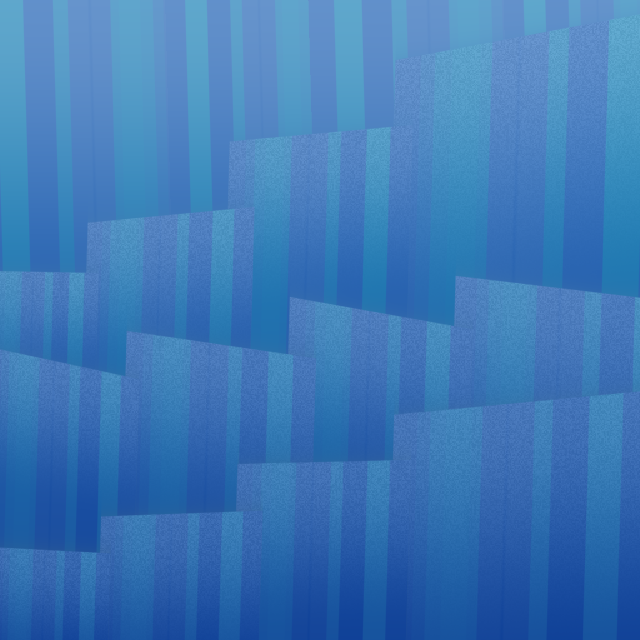
A WebGL 1 fragment shader for this background:

```glsl
precision highp float;
// Staggered rows of slanted, striped blue panels before a striped backdrop.
uniform vec2 u_resolution;

// Stripe colours: lit near a panel top, deep at its foot; each for canvas bottom and top.
const vec3 TEAL_LIT_LOW = vec3(0.20, 0.46, 0.70);
const vec3 TEAL_LIT_HIGH = vec3(0.37, 0.66, 0.80);
const vec3 TEAL_DEEP_LOW = vec3(0.09, 0.33, 0.62);
const vec3 TEAL_DEEP_HIGH = vec3(0.15, 0.58, 0.75);
const vec3 BLUE_LIT_LOW = vec3(0.21, 0.40, 0.68);
const vec3 BLUE_LIT_HIGH = vec3(0.40, 0.58, 0.80);
const vec3 BLUE_DEEP_LOW = vec3(0.08, 0.27, 0.60);
const vec3 BLUE_DEEP_HIGH = vec3(0.24, 0.50, 0.77);
const vec3 HAZE = vec3(0.31, 0.54, 0.75);

const float PANEL_LEAN = 0.028;     // sideways drift of stripes per unit of depth
const float BACK_LEAN = -0.027;
const float BACK_START = -0.047;
const float BACK_PERIOD = 0.529;    // one wide and one narrow strip set
const float BACK_SPLIT = 0.305;     // where the narrow set covers the wide one
const float BACK_WIDE = 0.332;
const float BACK_NARROW = 0.26;
const float BACK_FADE = 0.54;
const float FADE_PER_WIDTH = 0.98;  // panel fade length relative to its width
const float HAZE_SIZE = 0.015;
const float HAZE_AMOUNT = 0.3;
const float GRAIN_CELLS = 512.0;
const float GRAIN_AMOUNT = 0.055;

float hash(vec2 cell) {
  vec3 q = fract(vec3(cell.xyx) * 0.1031);
  q += dot(q, q.yzx + 33.33);
  return fract((q.x + q.y) * q.z);
}

// Soft-edged interval from a to b.
float band(float x, float a, float b, float soft) {
  return smoothstep(a - soft, a + soft, x) - smoothstep(b - soft, b + soft, x);
}

// Stripe colour at u (0..1 across), with fade 0 lit and 1 deep.
vec3 stripes(float u, float fade, float height, float soft) {
  float teal = 0.25 * band(u, 0.09, 0.14, soft)
             + 0.70 * band(u, 0.14, 0.34, soft)
             + 0.15 * band(u, 0.20, 0.30, soft)
             + 0.75 * band(u, 0.54, 0.61, soft)
             + 0.95 * band(u, 0.75, 0.88, soft);
  float shade = 0.018 * band(u, 0.61, 0.75, soft)
              + 0.012 * band(u, 0.88, 1.10, soft)
              + 0.022 * band(u, 0.432, 0.442, soft + 0.004);
  vec3 tealTone = mix(mix(TEAL_LIT_LOW, TEAL_LIT_HIGH, height),
                      mix(TEAL_DEEP_LOW, TEAL_DEEP_HIGH, height), fade);
  vec3 blueTone = mix(mix(BLUE_LIT_LOW, BLUE_LIT_HIGH, height),
                      mix(BLUE_DEEP_LOW, BLUE_DEEP_HIGH, height), fade);
  return mix(blueTone, tealTone, teal) - shade * vec3(1.0, 0.8, 0.3);
}

// Mirrored stripes in alternating wide and narrow sets.
vec3 backdrop(vec2 p, float pixel) {
  float depth = 1.0 - p.y;
  float x = mod(p.x - BACK_START + BACK_LEAN * depth, BACK_PERIOD);
  float narrow = step(BACK_SPLIT, x);
  float width = mix(BACK_WIDE, BACK_NARROW, narrow);
  float u = 1.0 - (x - BACK_SPLIT * narrow) / width;
  return stripes(u, smoothstep(0.04, BACK_FADE, depth), p.y, pixel / width);
}

// Four panels, right to left, so that each one overlaps its right neighbour.
vec3 drawRow(vec3 color, vec2 p, float pixel, float grain,
             vec4 left, vec4 right, vec4 top, vec4 slope) {
  for (int i = 3; i >= 0; i--) {
    float width = right[i] - left[i];
    float depth = top[i] + slope[i] * (p.x - left[i]) - p.y;
    float u = (p.x - left[i] + PANEL_LEAN * (top[i] - p.y)) / width;
    float soft = pixel / width;
    float across = band(u, 0.0, 1.0, soft);
    float inside = smoothstep(-pixel, pixel, depth);

    // Faint light above the top edge.
    float haze = exp(-max(-depth, 0.0) / HAZE_SIZE);
    color = mix(color, HAZE * (0.7 + 0.35 * p.y), HAZE_AMOUNT * haze * across);

    float fade = smoothstep(0.0, FADE_PER_WIDTH * width, depth);
    vec3 panel = stripes(u, fade, p.y, soft);
    panel += grain * GRAIN_AMOUNT * (1.0 - fade);
    color = mix(color, panel, across * inside);
  }
  return color;
}

void main() {
  vec2 p = gl_FragCoord.xy / u_resolution;
  float pixel = 0.8 / min(u_resolution.x, u_resolution.y);
  float grain = hash(floor(p * GRAIN_CELLS)) - 0.5;
  vec3 color = backdrop(p, pixel);

  // Rows from back to front: left edges, right edges, top heights, top slopes.
  color = drawRow(color, p, pixel, grain,
                  vec4(-0.027, 0.137, 0.359, 0.618), vec4(0.154, 0.397, 0.644, 1.061),
                  vec4(0.577, 0.652, 0.779, 0.906), vec4(-0.02, 0.095, 0.09, 0.188));
  color = drawRow(color, p, pixel, grain,
                  vec4(-0.018, 0.198, 0.453, 0.712), vec4(0.219, 0.495, 0.740, 1.087),
                  vec4(0.458, 0.483, 0.536, 0.569), vec4(-0.214, -0.145, -0.177, -0.118));
  color = drawRow(color, p, pixel, grain,
                  vec4(-0.010, 0.158, 0.371, 0.616), vec4(0.173, 0.410, 0.642, 1.022),
                  vec4(0.145, 0.193, 0.275, 0.352), vec4(-0.053, 0.036, 0.024, 0.095));

  gl_FragColor = vec4(clamp(color, 0.0, 1.0), 1.0);
}
```
